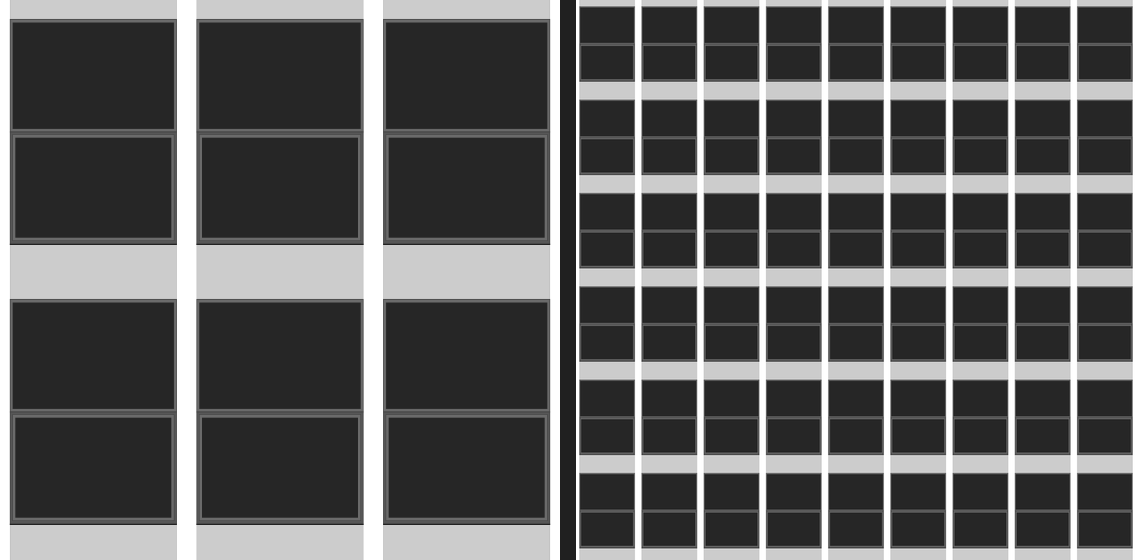
Left: one tile. Right: repeated 3 by 3.
This pattern is drawn by a Shadertoy shader. Its source:

```glsl
const vec2 REPEATS = vec2(3.0, 2.0);
const vec2 CELL = vec2(256.0, 384.0);

const vec3 WALL = vec3(1.0);
const vec3 STRIP = vec3(0.80);
const vec3 STRIP_EDGE = vec3(0.72);
const vec3 GLASS = vec3(0.15);
const vec3 FRAME_LIGHT = vec3(0.42);
const vec3 FRAME_DARK = vec3(0.34);
const vec3 GROOVE = vec3(0.24);
const vec3 SHADOW = vec3(0.10);

// Share of a pixel footprint covered by an axis-aligned box.
float boxCoverage(vec2 p, vec2 lo, vec2 hi, vec2 footprint) {
    vec2 overlap = min(hi, p + 0.5 * footprint) - max(lo, p - 0.5 * footprint);
    vec2 share = clamp(overlap / footprint, 0.0, 1.0);
    return share.x * share.y;
}

vec3 paintBox(vec3 base, vec3 ink, vec2 p, vec2 lo, vec2 hi, vec2 footprint) {
    return mix(base, ink, boxCoverage(p, lo, hi, footprint));
}

// Filled panel with an outline of the given width inside its bounds.
vec3 paintPanel(vec3 base, vec3 outline, vec3 fill, vec2 p,
                vec2 lo, vec2 hi, float width, vec2 footprint) {
    base = paintBox(base, outline, p, lo, hi, footprint);
    return paintBox(base, fill, p, lo + width, hi - width, footprint);
}

// Pale vertical strip running through the cell's top and bottom.
vec3 paintStrip(vec3 base, vec2 p, vec2 footprint) {
    vec2 lo = vec2(13.6, -CELL.y);
    vec2 hi = vec2(242.4, 2.0 * CELL.y);
    return paintPanel(base, STRIP_EDGE, STRIP, p, lo, hi, 0.7, footprint);
}

vec3 paintUpperSash(vec3 base, vec2 p, vec2 footprint) {
    base = paintPanel(base, GROOVE, FRAME_LIGHT, p,
                      vec2(13.5, 202.6), vec2(242.5, 358.0), 0.9, footprint);
    return paintPanel(base, GROOVE, GLASS, p,
                      vec2(17.2, 207.0), vec2(238.8, 353.2), 0.5, footprint);
}

vec3 paintLowerSash(vec3 base, vec2 p, vec2 footprint) {
    base = paintPanel(base, GROOVE, FRAME_DARK, p,
                      vec2(13.5, 48.2), vec2(242.5, 203.4), 0.9, footprint);
    base = paintPanel(base, GROOVE, FRAME_LIGHT, p,
                      vec2(17.0, 53.6), vec2(239.0, 199.8), 0.6, footprint);
    base = paintBox(base, GLASS, p, vec2(21.0, 58.0), vec2(235.0, 195.2), footprint);
    // Shaded sill
    return paintBox(base, SHADOW, p, vec2(13.5, 48.2), vec2(242.5, 49.7), footprint);
}

void mainImage(out vec4 fragColor, in vec2 fragCoord) {
    vec2 p = fract(fragCoord / iResolution.xy * REPEATS) * CELL;
    vec2 footprint = REPEATS * CELL / iResolution.xy;

    vec3 color = paintStrip(WALL, p, footprint);
    color = paintUpperSash(color, p, footprint);
    color = paintLowerSash(color, p, footprint);

    fragColor = vec4(color, 1.0);
}
```
